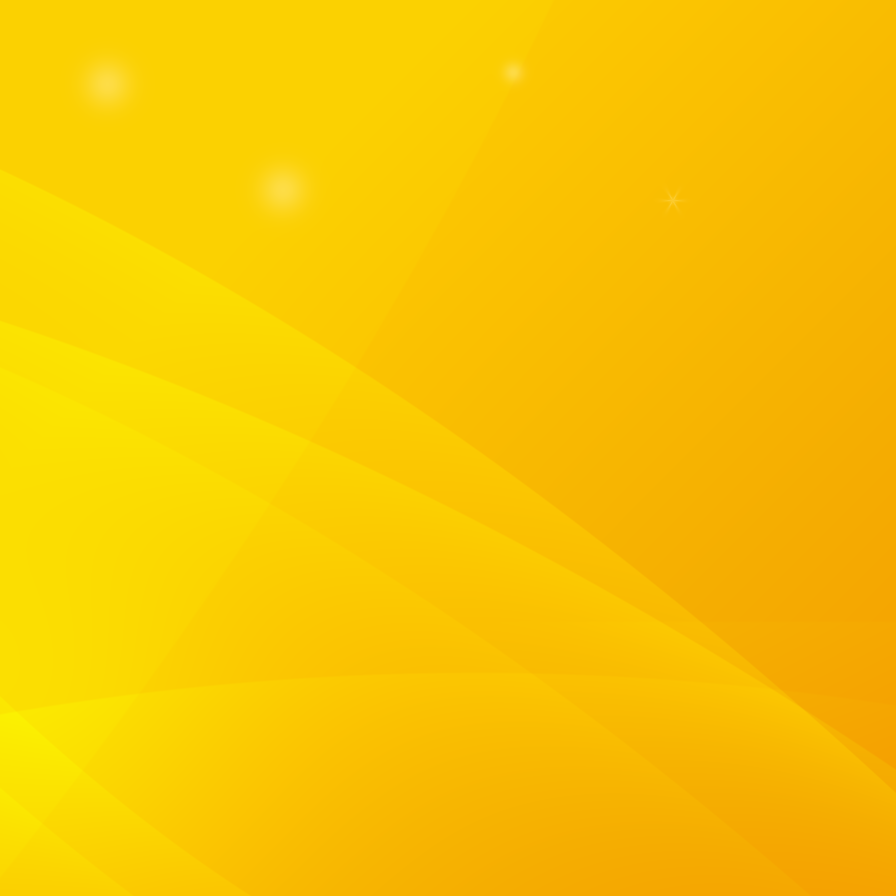
Reproduce this background procedurally as a Shadertoy shader.

```glsl
// Height of a parabola at x
float arc(float x, float start, float slope, float bend) {
    return start - slope * x - bend * x * x;
}

// Light that is strongest just under an edge and fades with depth
float sheet(float depth, float fade) {
    return smoothstep(-0.0015, 0.0015, depth) * exp(-max(depth, 0.0) / fade);
}

// Soft round spot
float spot(vec2 p, float radius) {
    return exp(-dot(p, p) / (radius * radius));
}

// Small six-rayed twinkle
float twinkle(vec2 p) {
    float rays = pow(abs(cos(3.0 * atan(p.y, p.x + 1e-5))), 8.0);
    return spot(p, 0.004) + rays * spot(p, 0.011);
}

void mainImage(out vec4 fragColor, in vec2 fragCoord) {
    vec2 uv = fragCoord / iResolution.xy;
    float x = uv.x, y = uv.y;

    // Backdrop warmth: low is orange, high is lemon
    float warmth = min(0.655 + 0.13 * (1.0 - x) + 0.13 * (y - 0.35), 0.80);
    warmth -= 0.02 * smoothstep(0.3, 0.0, y) * smoothstep(0.4, 0.9, x);

    // Brighter side of the rising diagonal
    float diagonal = arc(y, -0.016, -0.795, 0.161) - x;
    warmth += 0.018 * smoothstep(-0.002, 0.002, diagonal);

    // Three sweeping sheets
    warmth += 0.055 * sheet(arc(x, 0.811, 0.465, 0.231) - y, 0.16);
    warmth += 0.050 * sheet(arc(x, 0.642, 0.329, 0.172) - y, 0.15);
    warmth += 0.024 * sheet(arc(x, 0.590, 0.431, 0.244) - y, 0.14);

    // Low arch and the faint band above it
    float arch = arc(x - 0.53, 0.249, 0.0, 0.165) - y;
    warmth += 0.042 * (1.0 - 0.65 * x) * sheet(arch, 0.13);
    warmth += 0.012 * smoothstep(0.45, 0.8, x) * sheet(0.306 - y, 0.1);

    // Corner folds and their glow
    warmth += 0.035 * sheet(arc(x, 0.223, 0.95, -0.55) - y, 0.08);
    warmth += 0.030 * sheet(arc(x, 0.121, 0.87, -0.40) - y, 0.07);
    warmth += 0.085 * spot(uv - vec2(0.04, 0.17), 0.27);

    vec3 color = vec3(0.96 + 0.025 * smoothstep(0.66, 0.79, warmth), warmth, 0.003);

    // Pale floating lights: position and radius
    vec3 lights[3] = vec3[3](
        vec3(0.120, 0.906, 0.025),
        vec3(0.316, 0.788, 0.025),
        vec3(0.573, 0.919, 0.011));
    for (int i = 0; i < 3; i++) {
        float glow = spot(uv - lights[i].xy, lights[i].z);
        color = mix(color, vec3(1.0, 0.93, 0.65), 0.42 * glow);
    }
    color = mix(color, vec3(1.0, 0.88, 0.45), 0.4 * min(twinkle(uv - vec2(0.751, 0.776)), 1.0));

    fragColor = vec4(color, 1.0);
}
```
